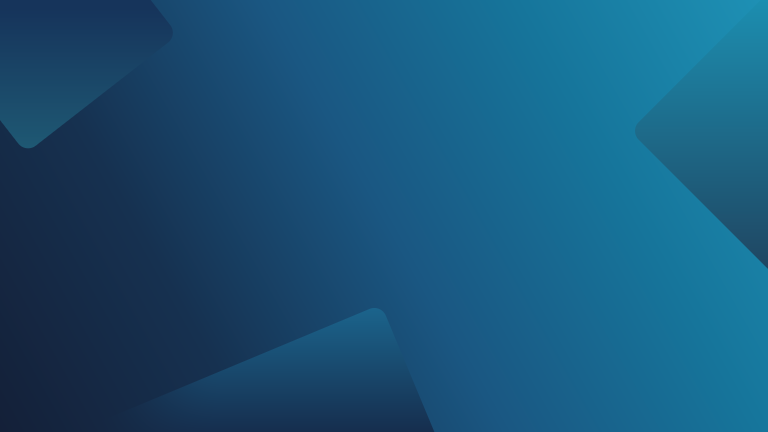
Reproduce this background procedurally as a WebGL 2 fragment shader.

```glsl
#version 300 es
precision highp float;
// Diagonal navy-to-teal gradient with three rounded, softly shaded panels.

uniform vec2 u_resolution;
out vec4 fragColor;

// Backdrop stops, evenly spaced from lower left to upper right
const vec3 BACKDROP[5] = vec3[5](
    vec3(0.078, 0.125, 0.220),
    vec3(0.086, 0.192, 0.314),
    vec3(0.102, 0.341, 0.510),
    vec3(0.086, 0.459, 0.608),
    vec3(0.118, 0.569, 0.710));
const vec2 CANVAS = vec2(1.778, 1.0);   // extent in canvas heights
const float CORNER_RADIUS = 0.029;

// Panel shades at their upper and lower ends
const vec3 LEFT_TOP     = vec3(0.086, 0.204, 0.357);
const vec3 LEFT_BOTTOM  = vec3(0.118, 0.345, 0.451);
const vec3 RIGHT_TOP    = vec3(0.110, 0.557, 0.690);
const vec3 RIGHT_BOTTOM = vec3(0.122, 0.275, 0.385);
const vec3 LOWER_TOP    = vec3(0.106, 0.392, 0.549);
const vec3 LOWER_BOTTOM = vec3(0.086, 0.180, 0.306);

vec3 backdrop(vec2 p) {
    float t = clamp(dot(p, CANVAS) / dot(CANVAS, CANVAS), 0.0, 1.0) * 4.0;
    int i = min(int(t), 3);
    return mix(BACKDROP[i], BACKDROP[i + 1], t - float(i));
}

// Rounded box that grows from one corner along a rotated pair of axes
float panelDistance(vec2 p, vec2 corner, float angle, vec2 size) {
    vec2 axis = vec2(cos(angle), sin(angle));
    vec2 d = p - corner;
    vec2 local = vec2(dot(d, axis), dot(d, vec2(-axis.y, axis.x)));
    vec2 q = abs(local - 0.5 * size) - 0.5 * size + CORNER_RADIUS;
    return length(max(q, 0.0)) + min(max(q.x, q.y), 0.0) - CORNER_RADIUS;
}

// Antialiased coverage of a signed distance
float coverage(float d) {
    return clamp(0.5 - d * u_resolution.y, 0.0, 1.0);
}

// Vertical shade between two heights
vec3 shade(float y, float low, float high, vec3 bottom, vec3 top) {
    return mix(bottom, top, clamp((y - low) / (high - low), 0.0, 1.0));
}

void main() {
    vec2 p = gl_FragCoord.xy / u_resolution.y;
    vec3 color = backdrop(p);

    // Upper left panel
    float left = panelDistance(p, vec2(0.060, 0.645), 0.662, vec2(0.446, 0.70));
    color = mix(color, shade(p.y, 0.66, 0.98, LEFT_BOTTOM, LEFT_TOP), coverage(left));

    // Right panel, turned by an eighth
    float right = panelDistance(p, vec2(1.458, 0.697), -0.785, vec2(1.0));
    color = mix(color, shade(p.y, 0.38, 1.0, RIGHT_BOTTOM, RIGHT_TOP), coverage(right));

    // Lower panel, dissolving toward its left end
    float lower = panelDistance(p, vec2(0.882, 0.296), 3.537, vec2(1.0));
    float fade = smoothstep(0.22, 0.52, p.x);
    color = mix(color, shade(p.y, 0.0, 0.287, LOWER_BOTTOM, LOWER_TOP), coverage(lower) * fade);

    fragColor = vec4(color, 1.0);
}
```
